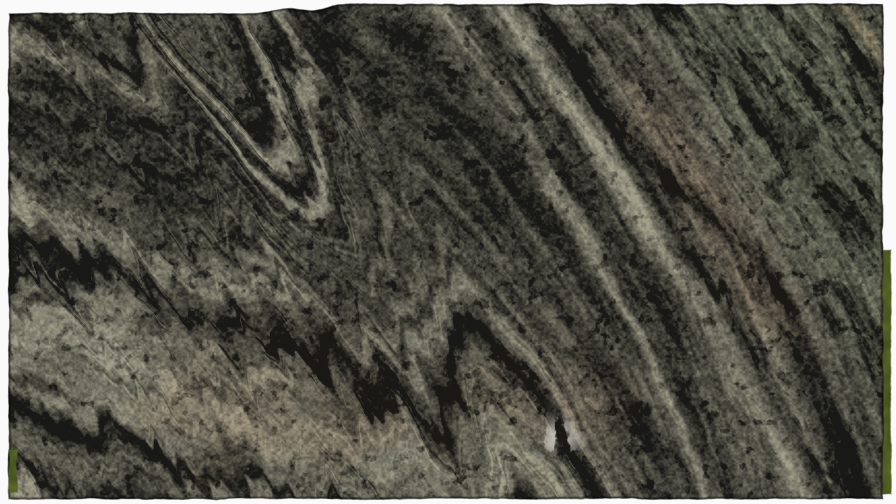
Give the GLSL for this texture, as a WebGL 2 fragment shader.

```glsl
#version 300 es
precision highp float;
// A slab of folded, banded stone on a white ground. Strata are level sets of a
// depth field: gently dipping crenulated layers on the left that turn over a
// hinge into a steep limb on the right. Noise adds streaks, clots and grain.
uniform vec2 u_resolution;
out vec4 fragColor;

float hash(vec2 p) {
  vec3 q = fract(vec3(p.xyx) * 0.1031);
  q += dot(q, q.yzx + 33.33);
  return fract((q.x + q.y) * q.z);
}

float noise(vec2 p) {
  vec2 i = floor(p), f = fract(p);
  f = f * f * (3.0 - 2.0 * f);
  return mix(mix(hash(i), hash(i + vec2(1, 0)), f.x),
             mix(hash(i + vec2(0, 1)), hash(i + vec2(1, 1)), f.x), f.y);
}

float fbm(vec2 p) {
  float sum = 0.0, amp = 0.53;
  for (int i = 0; i < 4; i++) {
    sum += amp * noise(p);
    p = mat2(1.6, 1.2, -1.2, 1.6) * p + 17.3;
    amp *= 0.5;
  }
  return sum;
}

float band(float x, float centre, float width) {
  float d = (x - centre) / width;
  return exp(-d * d);
}

// Tone of the folded layers by depth
float foldedTone(float t) {
  float v = 0.43;
  v += 0.30 * band(t, 0.19, 0.11) + 0.24 * band(t, -0.06, 0.03);
  v += 0.38 * band(t, -0.385, 0.017) + 0.32 * band(t, -0.52, 0.03);
  v += 0.22 * band(t, 0.385, 0.025) + 0.30 * band(t, 0.51, 0.05);
  v -= 0.46 * band(t, 0.025, 0.036) + 0.22 * band(t, -0.25, 0.08);
  v -= 0.30 * band(t, -0.45, 0.03) + 0.25 * band(t, -0.61, 0.04);
  v -= 0.42 * band(t, 0.335, 0.02) + 0.42 * band(t, 0.435, 0.02);
  return v;
}

void main() {
  vec2 p = gl_FragCoord.xy / u_resolution.y;
  float px = 1.0 / u_resolution.y;
  float down = 1.0 - p.y;

  // Distance across the steep limb, gently warped
  float r = p.x - (0.86 + 0.72 * down - 0.18 * down * down);
  r += 0.035 * (fbm(p * 4.0) - 0.5) + 0.014 * (fbm(p * 17.0 + 5.0) - 0.5);
  float limb = smoothstep(-0.37, -0.17, r);

  // Depth field: left layers with folds, blended into the limb
  float fold = 0.20 * band(r, -0.25, 0.14);
  fold -= 0.20 * band(r, -0.52, 0.07) * (1.0 - smoothstep(0.1, 0.6, down));
  fold += 0.06 * band(r, -0.63, 0.05) * (1.0 - down);
  float crenulation = 0.05 + 0.12 * band(r, -0.42, 0.28);
  fold += crenulation * (noise(vec2(r * 11.0, down * 2.0)) - 0.5);
  fold += 0.6 * crenulation * (noise(vec2(r * 25.0 + 9.0, down * 3.0)) - 0.5);
  float left = down - 0.46 - 0.36 * p.x + fold;
  left += 0.055 * (noise(vec2(r * 48.0, down * 6.0)) - 0.5);
  left += 0.030 * (noise(vec2(r * 95.0, down * 16.0)) - 0.5);
  float right = -0.375 - r * (r < 0.0 ? mix(0.3, 1.7, down) : 1.3);
  float t = mix(left, right, limb);
  float along = mix(p.x, down * 1.2, limb);

  // Steep veins on the right
  float q = r - 0.08 * down * down;
  float darkVein = 0.205 + 0.11 * smoothstep(0.25, 0.55, down);
  float pink = band(r, 0.285, 0.06) * smoothstep(0.1, 0.25, down) * (1.0 - smoothstep(0.6, 0.75, down));
  float darkBand = band(r, darkVein, 0.026);
  float steep = 0.46 + 0.20 * band(r, 0.0, 0.016) - 0.24 * band(r, 0.065, 0.045);
  steep += 0.36 * band(q, 0.132, 0.024) + 0.18 * pink;
  steep -= 0.42 * darkBand + 0.25 * band(q, 0.178, 0.014);
  steep -= 0.30 * band(r, 0.77, 0.012);
  steep += 0.30 * band(r, 0.81, 0.02);
  float onSteep = smoothstep(0.0, 0.03, r);
  float tone = mix(foldedTone(t), steep, onSteep);

  // Fine lamination, dark clots and crystal grain
  tone += 0.42 * (noise(vec2(t * 42.0, along * 4.0)) - 0.5);
  tone += 0.30 * (noise(vec2(t * 100.0, along * 9.0 + 4.0)) - 0.5);
  tone += 0.26 * (fbm(p * 9.0 + 3.0) - 0.5);
  float clotZone = 0.22 + 0.6 * band(t, 0.04, 0.06) * (1.0 - onSteep);
  clotZone += onSteep * (0.5 * darkBand + 0.4 * band(q, 0.18, 0.03) + 0.4 * smoothstep(0.36, 0.46, r));
  float clot = smoothstep(0.55, 0.66, fbm(vec2(t * 30.0, along * 13.0)));
  tone -= 0.52 * clot * min(clotZone, 1.0);
  float fleck = smoothstep(0.62, 0.78, fbm(p * 55.0 + 8.0));
  tone -= 0.35 * fleck;
  tone += 0.30 * (noise(p * 130.0) - 0.5) + 0.26 * (noise(p * 260.0 + 31.0) - 0.5);
  tone = clamp(tone, 0.0, 1.05);

  // Stone colour: charcoal to pale olive grey, with brownish patches
  vec3 stone = mix(vec3(0.095, 0.095, 0.085), vec3(0.605, 0.595, 0.515), tone);
  float brown = 0.75 * pink + band(r, 0.81, 0.02);
  brown += 0.5 * smoothstep(0.5, 0.65, fbm(p * 3.5 + 21.0)) * smoothstep(0.5, 0.9, down);
  stone *= mix(vec3(1.0), vec3(1.07, 0.96, 0.93), min(brown, 1.0));
  stone *= mix(vec3(1.0), vec3(0.95, 1.0, 0.96), smoothstep(0.35, 0.5, r));
  float quartz = smoothstep(0.5, 0.64, fbm(p * vec2(45.0, 32.0)));
  quartz *= exp(-dot(p - vec2(1.11, 0.13), p - vec2(1.11, 0.13)) * 600.0);
  stone = mix(stone, vec3(0.78, 0.77, 0.74), quartz);

  // Rough slab outline, with green backing showing at the sides
  float chip = 0.006 * (fbm(p * 28.0) - 0.5);
  float top = 0.992 - 0.018 * (1.0 - smoothstep(0.50, 0.62, p.x))
            - 0.012 * band(p.x, 0.62, 0.04);
  float inside = min(min(p.x - 0.017, 1.752 - p.x), min(p.y - 0.010, top - p.y)) + chip;
  stone *= mix(0.4, 1.0, smoothstep(0.0, 0.007, inside));
  vec2 strip = abs(p - vec2(1.757, 0.262)) - vec2(0.011, 0.242);
  vec2 tab = abs(p - vec2(0.026, 0.065)) - vec2(0.008, 0.042);
  float backing = max(strip.x, strip.y) + chip;
  float corner = max(tab.x, tab.y) + chip;
  vec3 green = vec3(0.31, 0.36, 0.13) * (0.85 + 0.3 * noise(p * 60.0));
  vec3 colour = mix(vec3(0.98), green, smoothstep(px, -px, backing));
  colour = mix(colour, stone, smoothstep(-px, px, inside));
  colour = mix(colour, green, smoothstep(px, -px, corner));
  fragColor = vec4(colour, 1.0);
}
```
